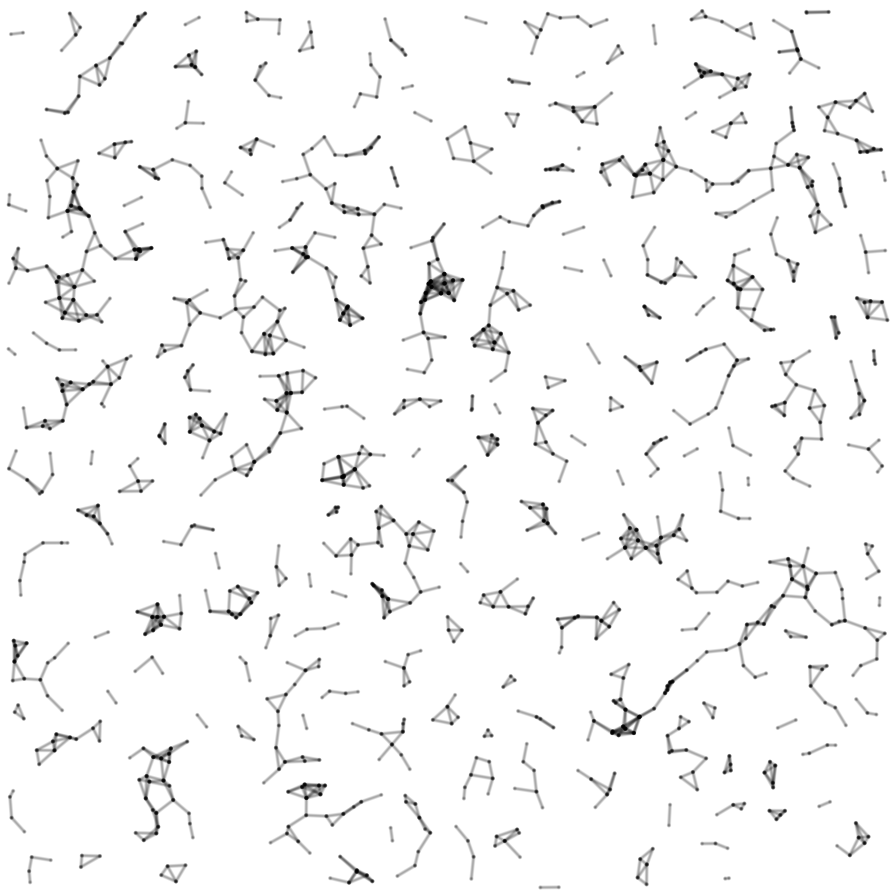
A WebGL 2 fragment shader for this pattern:

```glsl
#version 300 es
precision highp float;
precision highp int;

uniform vec2 u_resolution;
out vec4 fragColor;

const float REACH = 0.025;    // longest link between two nodes
const float CELL = 0.0285;    // grid cell, a little wider than REACH
const int MAX_PER_CELL = 5;

// Three uniform random values per cell and slot
vec3 hash3(ivec2 cell, int slot) {
    uvec3 v = uvec3(cell.x + 64, cell.y + 64, slot + 7) * 1664525u + 1013904223u;
    v.x += v.y * v.z; v.y += v.z * v.x; v.z += v.x * v.y;
    v ^= v >> 16u;
    v.x += v.y * v.z; v.y += v.z * v.x; v.z += v.x * v.y;
    return vec3(v >> 8u) / 16777216.0;
}

float segmentDistance(vec2 p, vec2 a, vec2 b) {
    vec2 ab = b - a;
    float t = clamp(dot(p - a, ab) / max(dot(ab, ab), 1e-9), 0.0, 1.0);
    return distance(p, a + t * ab);
}

float softStroke(float dist, float radius) {
    return 1.0 - smoothstep(0.0, radius, dist);
}

void main() {
    float scale = min(u_resolution.x, u_resolution.y);
    vec2 p = gl_FragCoord.xy / scale;
    vec2 extent = u_resolution / scale;
    float radius = max(0.003, 1.4 / scale);

    // Gather the nodes that can touch this spot
    vec2 nodes[9 * MAX_PER_CELL];
    int count = 0;
    ivec2 home = ivec2(floor(p / CELL));
    for (int y = -1; y <= 1; y++) {
        for (int x = -1; x <= 1; x++) {
            ivec2 cell = home + ivec2(x, y);
            float chance = 1.0;
            for (int slot = 0; slot < MAX_PER_CELL; slot++) {
                vec3 rnd = hash3(cell, slot);
                // Poisson count: stop once the running product is too small
                chance *= rnd.z;
                if (chance < exp(-1.12)) break;
                vec2 node = (vec2(cell) + rnd.xy) * CELL;
                bool inside = all(greaterThan(node, vec2(0.009)))
                           && all(lessThan(node, extent - 0.009));
                if (inside && distance(node, p) < REACH + radius) {
                    nodes[count++] = node;
                }
            }
        }
    }

    // Link close pairs; overlapping translucent ink darkens the joints
    float light = 1.0;
    for (int i = 0; i < count; i++) {
        for (int j = i + 1; j < count; j++) {
            vec2 a = nodes[i];
            vec2 b = nodes[j];
            if (distance(a, b) > REACH) continue;
            light *= 1.0 - 0.34 * softStroke(segmentDistance(p, a, b), radius);
            float nearestEnd = min(distance(p, a), distance(p, b));
            light *= 1.0 - 0.32 * softStroke(nearestEnd, radius * 1.05);
        }
    }

    fragColor = vec4(vec3(light), 1.0);
}
```
